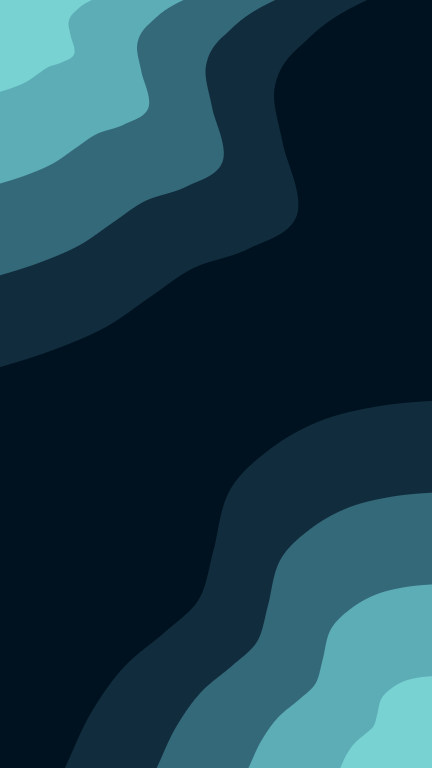
Write a Shadertoy shader that draws this background.

```glsl
const float REACH = 0.478;      // outer wave radius, in canvas heights
const float HALF_PI = 1.5707963;

// Relative wave radius every 9 degrees, with one guide value at each end
const float UPPER[13] = float[](1.494, 1.0, 0.824, 0.786, 0.865, 0.999, 0.958,
                                0.901, 0.906, 0.936, 0.963, 1.0, 1.056);
const float LOWER[13] = float[](1.09, 1.0, 0.942, 0.884, 0.816, 0.784, 0.841,
                                0.936, 0.974, 0.993, 0.996, 1.0, 1.015);

const vec3 PALETTE[5] = vec3[](vec3(0.0, 0.071, 0.125), vec3(0.067, 0.176, 0.239),
                               vec3(0.204, 0.412, 0.478), vec3(0.365, 0.678, 0.718),
                               vec3(0.471, 0.824, 0.824));

// Catmull-Rom spline through the radii, by angle from the horizontal edge
float waveRadius(float radii[13], float angle) {
    float s = clamp(angle / HALF_PI, 0.0, 1.0) * 10.0;
    int i = min(int(s), 9);
    float t = s - float(i);
    float a = radii[i], b = radii[i + 1], c = radii[i + 2], d = radii[i + 3];
    return b + 0.5 * t * (c - a + t * (2.0 * a - 5.0 * b + 4.0 * c - d
                                       + t * (3.0 * (b - c) + d - a)));
}

// Distance from the corner as a fraction of the outer wave
float waveLevel(vec2 p, float radii[13]) {
    return length(p) / (REACH * waveRadius(radii, atan(p.y, p.x)));
}

// Paint nested copies of one wave, from the widest to the smallest
vec3 paintWaves(vec3 color, float level) {
    float blur = max(length(vec2(dFdx(level), dFdy(level))), 1e-5);
    for (int k = 1; k < 5; k++) {
        float edge = 1.25 - 0.25 * float(k);
        color = mix(color, PALETTE[k], clamp((edge - level) / blur + 0.5, 0.0, 1.0));
    }
    return color;
}

void mainImage(out vec4 fragColor, in vec2 fragCoord) {
    vec2 p = fragCoord / iResolution.y;
    float aspect = iResolution.x / iResolution.y;

    vec3 color = PALETTE[0];
    color = paintWaves(color, waveLevel(vec2(p.x, 1.0 - p.y), UPPER));
    color = paintWaves(color, waveLevel(vec2(aspect - p.x, p.y), LOWER));
    fragColor = vec4(color, 1.0);
}
```
